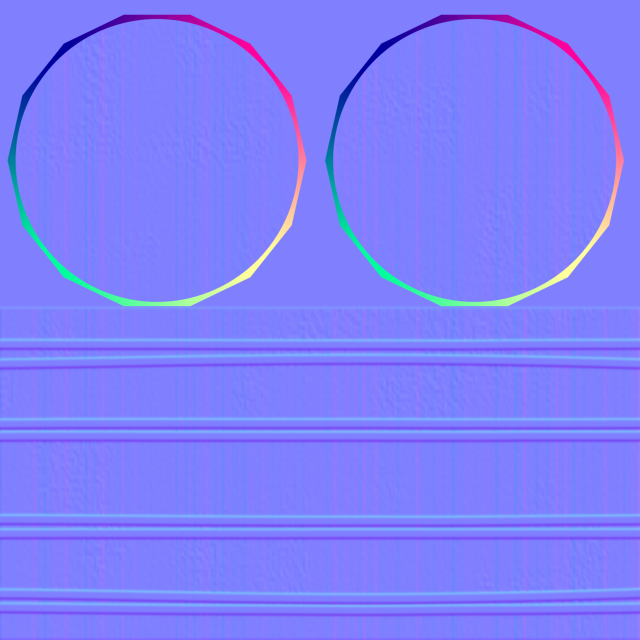
This texture map is drawn by a WebGL 2 fragment shader. Its source:

```glsl
#version 300 es
precision highp float;
// Tangent-space normal map: two faceted rims with wood grain above a grooved plank panel.

uniform vec2 u_resolution;
out vec4 fragColor;

const float PI = 3.14159265;
const float SIDES = 14.0;
const float RIM_RADIUS = 0.2335;
const float FACE_RADIUS = 0.2210;
const float PANEL_TOP = 0.519;
const float GROOVE_HEIGHT = 0.0143;
const vec3 FLAT = vec3(0.5, 0.5, 1.0);

float hash(vec2 p) {
    return fract(sin(dot(p, vec2(127.1, 311.7))) * 43758.5453);
}

float noise(vec2 p) {
    vec2 i = floor(p), f = fract(p);
    f = f * f * (3.0 - 2.0 * f);
    float low = mix(hash(i), hash(i + vec2(1.0, 0.0)), f.x);
    float high = mix(hash(i + vec2(0.0, 1.0)), hash(i + vec2(1.0, 1.0)), f.x);
    return mix(low, high, f.y);
}

float ridge(float distance, float width) {
    float t = distance / width;
    return exp(-t * t);
}

float inside(float distance, float pixel) {
    return 1.0 - smoothstep(-0.75 * pixel, 0.75 * pixel, distance);
}

// Signed sideways slope of randomly spaced vertical fibres
float fibres(float x, float count, float width, float seed) {
    float slope = 0.0;
    float cell = floor(x * count);
    for (float k = -1.0; k <= 1.0; k++) {
        float id = cell + k;
        float center = (id + 0.3 + 0.4 * hash(vec2(id, seed))) / count;
        float strength = 2.0 * hash(vec2(id, seed + 5.0)) - 1.0;
        slope += strength * ridge(x - center, width);
    }
    return slope;
}

vec3 grain(vec2 p) {
    float slope = 0.085 * fibres(p.x, 64.0, 0.0020, 3.0)
                + 0.035 * fibres(p.x, 120.0, 0.0016, 17.0);
    slope *= 0.8 + 0.4 * noise(p * vec2(64.0, 9.0));
    float pores = noise(p * vec2(230.0, 150.0)) - noise(p * vec2(230.0, 150.0) + 0.6);
    float patches = smoothstep(0.5, 0.9, noise(p * 13.0));
    float bump = pores * (0.012 + 0.03 * patches);
    return vec3(slope + bump, -0.3 * slope + bump, -0.15 * abs(slope));
}

float polygonDistance(vec2 q, float radius) {
    float sector = 2.0 * PI / SIDES;
    float a = mod(atan(q.y, q.x), sector) - 0.5 * sector;
    return length(q) * cos(a) - radius * cos(0.5 * sector);
}

// Faceted bevel whose colour follows the outward direction
vec3 addRim(vec3 color, vec2 q, float pixel) {
    vec2 outward = q / max(length(q), 0.0001);
    vec3 bevel = vec3(0.5 + 0.8 * outward.x, 0.5 - 0.8 * outward.y, 0.61);
    float ring = inside(polygonDistance(q, RIM_RADIUS), pixel)
               * (1.0 - inside(length(q) - FACE_RADIUS, pixel));
    return mix(color, clamp(bevel, 0.0, 1.0), ring);
}

// Groove with a lit upper lip, a flat floor and a shaded lower lip
vec3 addGroove(vec3 color, vec2 p, float top, float bend, float pixel) {
    float wave = bend * sin(PI * pow(p.x, 1.25));
    float y = p.y - top - wave - 0.0008 * (noise(vec2(p.x * 7.0, top * 90.0)) - 0.5);
    float band = inside(abs(y + 0.5 * GROOVE_HEIGHT) - 0.5 * GROOVE_HEIGHT, pixel);
    color = mix(color, FLAT, 0.9 * band);
    float light = ridge(y, 0.0026);
    float shade = ridge(y + GROOVE_HEIGHT, 0.0026);
    color += light * vec3(-0.01, 0.19, -0.01);
    return color - shade * vec3(0.03, 0.19, 0.04);
}

void main() {
    vec2 p = gl_FragCoord.xy / u_resolution;
    float pixel = 1.0 / min(u_resolution.x, u_resolution.y);
    vec2 left = p - vec2(0.2454, 0.7493);
    vec2 right = p - vec2(0.7415, 0.7493);

    // Grain on the two faces and the panel
    float face = inside(min(length(left), length(right)) - FACE_RADIUS, pixel);
    float panel = inside(p.y - PANEL_TOP, pixel);
    vec3 color = FLAT + grain(p) * max(face, panel);

    // Panel borders
    color.g += 0.07 * ridge(p.y - PANEL_TOP, 0.0026) - 0.09 * ridge(p.y, 0.003);
    color.r += panel * 0.08 * (ridge(p.x - 1.0, 0.003) - ridge(p.x, 0.003));

    // Paired grooves: upper top, lower top, then the bend of each
    vec4 grooves[4] = vec4[4](
        vec4(0.4695, 0.4388, -0.0012, 0.0070),
        vec4(0.3451, 0.3255, 0.0, 0.0),
        vec4(0.1953, 0.1732, -0.0026, 0.0),
        vec4(0.0794, 0.0573, -0.0075, -0.0036));
    for (int i = 0; i < 4; i++) {
        color = addGroove(color, p, grooves[i].x, grooves[i].z, pixel);
        color = addGroove(color, p, grooves[i].y, grooves[i].w, pixel);
    }

    color = addRim(color, left, pixel);
    color = addRim(color, right, pixel);
    fragColor = vec4(clamp(color, 0.0, 1.0), 1.0);
}
```
